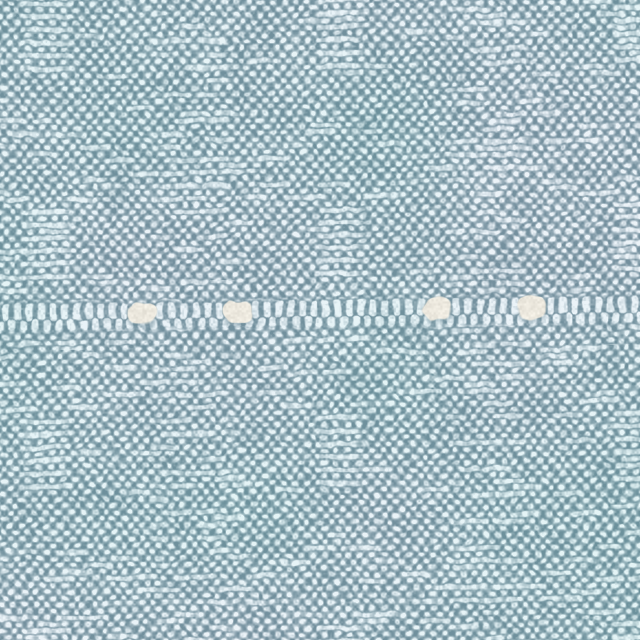
Write a three.js fragment shader that draws this texture.

```glsl
// Pale blue woven cloth with diamond float figures and one openwork band with cream knots.
varying vec2 vUv;

float hash(vec2 p) {
  vec3 q = fract(vec3(p.xyx) * 0.1031);
  q += dot(q, q.yzx + 33.33);
  return fract((q.x + q.y) * q.z);
}

float noise(vec2 p) {
  vec2 i = floor(p), f = fract(p);
  f = f * f * (3.0 - 2.0 * f);
  return mix(mix(hash(i), hash(i + vec2(1.0, 0.0)), f.x),
             mix(hash(i + vec2(0.0, 1.0)), hash(i + 1.0), f.x), f.y);
}

float roundBox(vec2 p, vec2 halfSize, float radius) {
  vec2 d = abs(p) - halfSize + radius;
  return length(max(d, 0.0)) + min(max(d.x, d.y), 0.0) - radius;
}

float fill(float d) {
  return 1.0 - smoothstep(-0.002, 0.002, d);
}

// Long weft floats: zigzag diamonds, stacked bars and loose flecks
float floats(vec2 thread, float row, float nearBand) {
  float x = thread.x / 54.0;
  float u = 2.0 * abs(fract((x - 0.534) / 0.46 + 0.5) - 0.5);
  float v = mod(1.0 - row / 98.0, 0.326);
  float evenRow = 1.0 - mod(row, 2.0);

  float along = thread.x / 2.5 + hash(vec2(row, 7.0)) * 5.0;
  float chance = hash(vec2(floor(along) + 40.0, row));
  float end = fract(along);
  float dash = smoothstep(0.0, 0.2, end) * (1.0 - smoothstep(0.8, 1.0, end));

  float roof = abs(v - 0.189 - 0.111 * u);
  float valley = abs(v - 0.326 + 0.078 * u);
  float zigzag = (1.0 - smoothstep(0.007, 0.014, min(roof, valley)))
               * evenRow * mix(1.0, dash * step(0.3, chance), 0.65);
  float bars = (1.0 - smoothstep(0.1, 0.18, u)) * (1.0 - step(0.115, v)) * evenRow;
  float side = smoothstep(0.66, 0.82, u) * evenRow * dash * step(0.5, chance);
  float flecks = dash * step(0.95 - 0.2 * nearBand, chance);
  return max(max(zigzag, bars), max(side * 0.9, flecks * 0.8));
}

void main() {
  vec2 uv = vUv;
  float tilt = 0.013 * (uv.x - 0.5);
  float bandY = uv.y - 0.518 - tilt;

  // Plain weave: 54 flat dots across, 98 staggered rows, slightly uneven
  vec2 sway = vec2(noise(uv * 7.0), noise(uv * 7.0 + 31.0)) - 0.5;
  vec2 jitter = vec2(noise(uv * 70.0 + 5.0), noise(uv * 70.0 + 77.0)) - 0.5;
  vec2 thread = vec2(uv.x, uv.y - tilt) * vec2(54.0, 98.0)
              + sway * vec2(0.4, 0.6) + jitter * vec2(0.35, 0.45);
  float row = floor(thread.y + 0.5);
  float checker = cos(6.28318 * thread.x) * cos(3.14159 * thread.y);
  float dotId = floor(thread.x + 0.5 + 0.5 * mod(row, 2.0));
  float light = smoothstep(-0.95, 1.05, checker + 0.22 * cos(6.28318 * thread.y));
  light += (hash(vec2(dotId, row)) - 0.5) * 0.45 * pow(max(checker, 0.0), 2.0);

  // White floats lie over the dots of a row
  float profile = smoothstep(0.0, 0.9, cos(3.14159 * (thread.y - row)));
  float over = floats(thread, row, exp(-abs(bandY) * 28.0)) * profile;
  light = mix(light, 0.95, over * 0.75);

  // Openwork band: tall cells above, short staggered cells below
  float column = uv.x * 54.0 + jitter.x * 0.25;
  vec2 tall = vec2((fract(column) - 0.5) / 54.0, bandY + jitter.y * 0.004);
  vec2 low = vec2((fract(column + 0.5) - 0.5) / 54.0, bandY + 0.021 + jitter.y * 0.005);
  float cells = max(fill(roundBox(tall, vec2(0.0055, 0.013), 0.004)),
                    fill(roundBox(low, vec2(0.0058, 0.0085), 0.005)));
  float band = 1.0 - smoothstep(0.018, 0.025, abs(bandY + 0.007 + jitter.y * 0.006));
  light = mix(light, 0.14 + 0.8 * cells, band);

  // Two pairs of thick knots with a soft shadow beneath
  float knot = 0.0, shadow = 0.0;
  for (int i = 0; i < 4; i++) {
    float n = float(i);
    float x = 0.224 + 0.147 * mod(n, 2.0) + 0.46 * floor(n / 2.0);
    vec2 p = vec2(uv.x - x, bandY + 0.003) + jitter * 0.007;
    knot = max(knot, fill(roundBox(p, vec2(0.022, 0.017), 0.015)));
    float below = roundBox(p + vec2(0.0, 0.005), vec2(0.021, 0.017), 0.015);
    shadow = max(shadow, 1.0 - smoothstep(-0.002, 0.005, below));
  }
  light *= 1.0 - 0.4 * shadow;

  // Thread colours, patchy dye and fibre grain
  float grain = noise(uv * 290.0) - 0.5;
  float dye = noise(uv * 5.0 + 12.0) - 0.5;
  light = clamp(light + grain * 0.4 + (noise(uv * 22.0) - 0.5) * 0.1, 0.0, 1.0);
  vec3 cloth = mix(vec3(0.44, 0.565, 0.615), vec3(0.91, 0.955, 0.97), pow(light, 1.1));
  cloth += dye * vec3(0.035, -0.005, 0.01);
  vec3 cream = vec3(0.93, 0.915, 0.875) + 0.07 * grain
             + 0.04 * (noise(uv * vec2(80.0, 200.0)) - 0.5);
  gl_FragColor = vec4(mix(cloth, cream, knot), 1.0);
}
```
